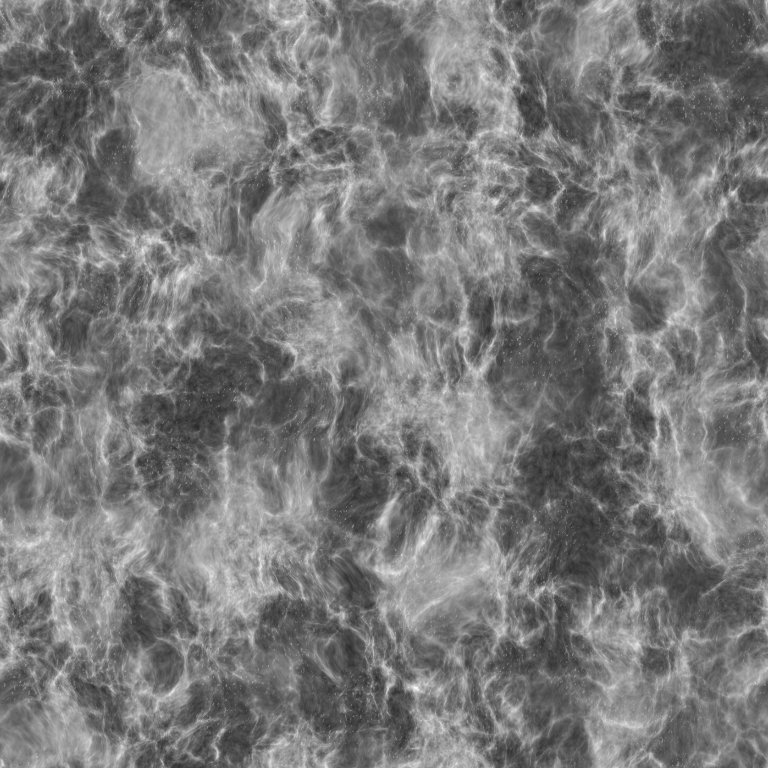
Write a Shadertoy shader that draws this texture.

```glsl
const vec3 DEEP_WATER = vec3(0.245);
const vec3 PALE_FOAM = vec3(0.695);
const vec2 FOAM_PERIOD = vec2(6.0, 5.0);
const vec2 CREST_PERIOD = vec2(14.0, 9.0);
const vec2 LACE_PERIOD = vec2(22.0, 17.0);
const vec2 GRAIN_PERIOD = vec2(84.0, 64.0);
const float BROAD_WARP = 0.035;
const float FINE_WARP = 0.011;
const float FOAM_WEIGHT = 0.72;
const float CREST_WEIGHT = 0.95;
const float LACE_WEIGHT = 0.42;
const float GRAIN_WEIGHT = 0.17;
const float CONTRAST = 2.9;
const float SPRAY_LIGHT = 0.24;

// Repeating hash: cells wrap at the given period
vec2 hash2(vec2 cell, vec2 period, float seed) {
    vec2 c = mod(cell, period);
    vec3 p = fract(c.xyx * vec3(0.1031, 0.1030, 0.0973) + seed * 0.137);
    p += dot(p, p.yzx + 33.33);
    return fract((p.xx + p.yz) * p.zy);
}

float gradientDot(vec2 cell, vec2 offset, vec2 period, float seed) {
    float angle = 6.28318 * hash2(cell, period, seed).x;
    return dot(vec2(cos(angle), sin(angle)), offset);
}

float noise(vec2 p, vec2 period, float seed) {
    vec2 i = floor(p), f = p - i;
    vec2 w = f * f * f * (f * (f * 6.0 - 15.0) + 10.0);
    vec2 e = vec2(1.0, 0.0);
    float low = mix(gradientDot(i, f, period, seed),
                    gradientDot(i + e.xy, f - e.xy, period, seed), w.x);
    float high = mix(gradientDot(i + e.yx, f - e.yx, period, seed),
                     gradientDot(i + e.xx, f - e.xx, period, seed), w.x);
    return mix(low, high, w.y);
}

float fbm(vec2 uv, vec2 period, int octaves, float gain, float seed) {
    float sum = 0.0, amplitude = 1.0;
    for (int i = 0; i < octaves; i++) {
        sum += amplitude * noise(uv * period, period, seed + float(i));
        period *= 2.0;
        amplitude *= gain;
    }
    return sum;
}

// Thin bright crests along the zero lines of the noise
float crests(vec2 uv, vec2 period, float seed) {
    float sum = 0.0, amplitude = 1.0, total = 0.0;
    for (int i = 0; i < 5; i++) {
        sum += amplitude * exp(-7.0 * abs(noise(uv * period, period, seed + float(i))));
        total += amplitude;
        period *= 2.0;
        amplitude *= 0.66;
    }
    return sum / total;
}

// Walls between rounded bubbles of water
float lace(vec2 uv, vec2 period, float seed) {
    vec2 p = uv * period, i = floor(p), f = p - i;
    float nearest = 9.0, second = 9.0;
    for (int y = -1; y <= 1; y++)
    for (int x = -1; x <= 1; x++) {
        vec2 cell = vec2(x, y);
        float d = length(cell + hash2(i + cell, period, seed) - f);
        second = min(second, max(nearest, d));
        nearest = min(nearest, d);
    }
    return exp(-6.0 * (second - nearest));
}

// Short, slightly tilted streaks, one at most in each cell
float spray(vec2 uv, float count, float share, float seed) {
    vec2 period = vec2(count), p = uv * count, i = floor(p);
    vec2 place = hash2(i, period, seed), kind = hash2(i, period, seed + 5.0);
    vec2 d = p - i - mix(vec2(0.3, 0.38), vec2(0.7, 0.62), place);
    float reach = 0.2 * kind.y * kind.y;
    d.x -= d.y * (place.y - 0.3) * 0.8;
    d.y -= clamp(d.y, -reach, reach);
    return smoothstep(0.18, 0.03, length(d)) * step(kind.x, share) * mix(0.25, 1.0, place.x);
}

void mainImage(out vec4 fragColor, in vec2 fragCoord) {
    vec2 uv = fragCoord / iResolution.xy;

    // Swirl the surface at two scales
    vec2 broad = vec2(fbm(uv, vec2(5.0), 3, 0.5, 11.0), fbm(uv, vec2(5.0), 3, 0.5, 21.0));
    vec2 flow = uv + BROAD_WARP * broad;
    vec2 fine = vec2(fbm(flow, vec2(22.0), 3, 0.5, 31.0), fbm(flow, vec2(22.0), 3, 0.5, 41.0));
    vec2 torn = flow + FINE_WARP * fine;

    // Foam masses, crests, bubble walls and fibrous grain
    float foam = fbm(torn, FOAM_PERIOD, 6, 0.58, 51.0);
    float crest = crests(torn, CREST_PERIOD, 61.0);
    float walls = lace(torn, LACE_PERIOD, 71.0);
    float grain = fbm(flow, GRAIN_PERIOD, 3, 0.75, 81.0);
    float crispness = smoothstep(-0.3, 0.2, noise(uv * 7.0, vec2(7.0), 91.0));
    float border = exp(-4.0 * foam * foam);
    float density = FOAM_WEIGHT * foam - 0.04
        + CREST_WEIGHT * (crest - 0.37) * mix(0.6, 1.1, crispness)
        + LACE_WEIGHT * (walls - 0.27) * border * mix(0.5, 1.0, crispness);

    // Tones, with lit crests over the denser foam
    float cover = 0.5 + 0.5 * tanh(CONTRAST * density);
    vec3 color = mix(DEEP_WATER, PALE_FOAM, cover);
    color += 0.12 * smoothstep(0.48, 0.85, crest) * cover;
    color += GRAIN_WEIGHT * grain * mix(0.5, 1.0, crispness) * mix(0.6, 1.0, cover);

    // Spray gathered in drifts, densest over open water
    float drift = smoothstep(-0.25, 0.4, fbm(uv, vec2(12.0), 3, 0.6, 101.0));
    float drops = max(spray(uv, 97.0, 0.4, 111.0), spray(uv, 139.0, 0.4, 121.0));
    drops = max(drops, 0.7 * spray(uv, 181.0, 0.35, 131.0));
    color += SPRAY_LIGHT * drops * drift * mix(1.0, 0.4, cover);

    fragColor = vec4(clamp(color, 0.0, 1.0), 1.0);
}
```
